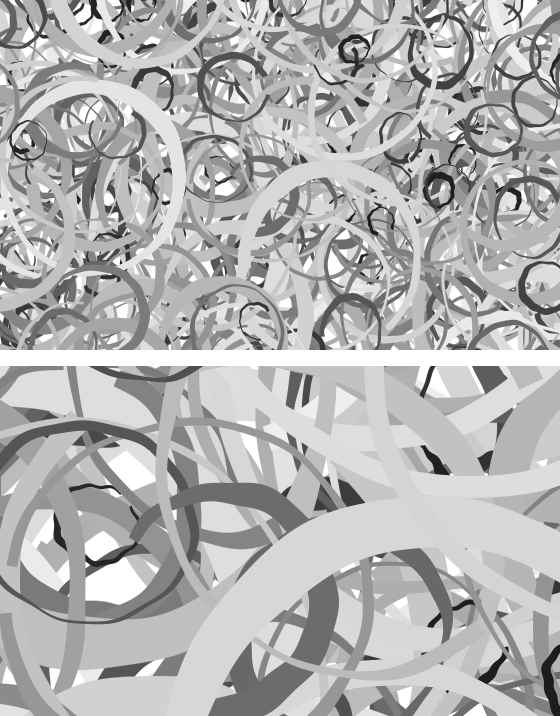
Top, the full canvas; bottom, a detail of the centre.
A Shadertoy shader for this pattern:

```glsl
const float TAU = 6.2831853;
const int RING_COUNT = 460;
const float MARGIN = 0.15;
const float DARKEST = 0.12;
const float LIGHTEST = 0.94;
const float MAX_REACH = 0.07;

// Three random values for one ring; salt selects an independent set
vec3 hash3(float id, float salt) {
    vec3 q = fract(vec3(id, id + 17.3, id + 41.7) * vec3(0.1031, 0.1030, 0.0973) + salt * 0.137);
    q += dot(q, q.yzx + 33.33);
    return fract((q.xxy + q.yzz) * q.zyx);
}

// Layered sines around the circle, roughly -1 to 1
float wobble(float angle, float phase) {
    return 0.5 * sin(2.0 * angle + phase)
         + 0.3 * sin(5.0 * angle - 2.3 * phase)
         + 0.2 * sin(11.0 * angle + 4.1 * phase);
}

// Signed distance to a brushed arc whose width swells along its length
float brushedArc(vec2 p, float radius, float halfWidth, float span, float phase, float rough) {
    float radial = length(p) - radius;
    if (abs(radial) > MAX_REACH) return 1.0;
    float angle = atan(p.y, p.x);
    float swell = 0.66 + 0.34 * sin(angle + 3.0 * phase);
    float width = halfWidth * (swell + 0.16 * wobble(angle, phase + 2.0));
    float band = abs(radial + rough * wobble(angle, phase)) - width;
    float turn = fract((angle + phase) / TAU);
    float ends = (abs(turn - 0.5) - 0.5 * span) * TAU * radius;
    return max(band, ends);
}

// Colour and coverage of one ring; larger rings are lighter
vec2 ringLayer(vec2 uv, float id, float depth, float aspect, float pixel) {
    vec3 place = hash3(id, 1.0);
    vec3 form = hash3(id, 2.0);
    vec3 stroke = hash3(id, 3.0);

    vec2 center = mix(vec2(-MARGIN), vec2(aspect, 1.0) + MARGIN, place.xy);
    float size = place.z;
    float radius = mix(0.035, 0.255, size) * mix(0.85, 1.15, form.x);
    float halfWidth = (0.004 + 0.055 * radius) * mix(0.45, 1.6, stroke.x);
    float span = mix(0.65, 1.35, stroke.y);

    // Deeper rings are stretched upwards into steeper strands
    float stretch = mix(0.92, 1.08 + 0.55 * depth, form.y);
    vec2 p = (uv - center) / vec2(1.0, stretch);

    float d = brushedArc(p, radius, halfWidth, span, TAU * form.z, 0.0045);
    float shade = mix(DARKEST, LIGHTEST, size) + 0.06 * (stroke.z - 0.5);
    return vec2(shade, clamp(0.5 - d / pixel, 0.0, 1.0));
}

void mainImage(out vec4 fragColor, in vec2 fragCoord) {
    float pixel = 1.0 / iResolution.y;
    float aspect = iResolution.x * pixel;
    vec2 uv = fragCoord * pixel;

    // Composite front to back and stop once the paper is hidden
    float tone = 0.0;
    float remaining = 1.0;
    for (int i = 0; i < RING_COUNT; i++) {
        float depth = float(i) / float(RING_COUNT);
        vec2 ring = ringLayer(uv, float(i) + 1.0, depth, aspect, pixel);
        tone += remaining * ring.y * ring.x;
        remaining *= 1.0 - ring.y;
        if (remaining < 0.004) break;
    }

    // White paper shows through the gaps
    fragColor = vec4(vec3(tone + remaining), 1.0);
}
```
